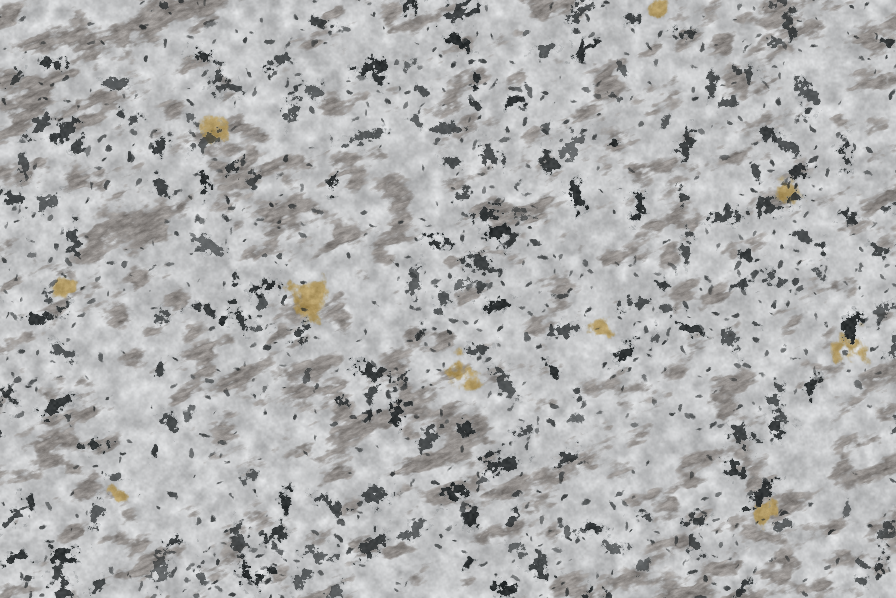
Write a Shadertoy shader that draws this texture.

```glsl
#define WHITE vec3(0.765, 0.770, 0.775)
#define BROWN vec3(0.515, 0.495, 0.480)
#define BLACK vec3(0.110, 0.125, 0.130)
#define RUST vec3(0.690, 0.570, 0.300)
#define SLANT -0.35
#define PATCH_FREQ vec2(20.0, 33.0)
#define BIG_CELL 0.052
#define SMALL_CELL 0.024
#define STAIN_CELL 0.30
#define MOTTLE 0.30
#define EDGE 0.0016

float hash(vec2 p) {
    return fract(sin(dot(p, vec2(127.1, 311.7))) * 43758.5453);
}

vec2 hash2(vec2 p) {
    return vec2(hash(p), hash(p + 57.3));
}

mat2 rotation(float a) {
    return mat2(cos(a), -sin(a), sin(a), cos(a));
}

float valueNoise(vec2 p) {
    vec2 i = floor(p), f = fract(p);
    f = f * f * (3.0 - 2.0 * f);
    vec2 e = vec2(0.0, 1.0);
    return mix(mix(hash(i), hash(i + e.yx), f.x),
               mix(hash(i + e.xy), hash(i + e.yy), f.x), f.y);
}

float fbm(vec2 p) {
    float sum = 0.0, weight = 0.5;
    for (int i = 0; i < 4; i++) {
        sum += weight * valueNoise(p);
        p = rotation(0.6) * p * 2.03 + 17.7;
        weight *= 0.5;
    }
    return sum / 0.9375;
}

// Ragged elongated grains scattered on a jittered grid; returns coverage.
float grains(vec2 p, float cell, float radius, float share, float ragged) {
    float cover = 0.0;
    float edge = max(EDGE, 0.8 / iResolution.y);
    vec2 home = floor(p / cell);
    for (int y = -1; y <= 1; y++)
    for (int x = -1; x <= 1; x++) {
        vec2 id = home + vec2(x, y);
        vec2 center = (id + hash2(id + 3.1)) * cell;
        // Grains gather in loose clusters
        float chance = share * (0.2 + 1.6 * valueNoise(center * 9.0 + 40.0));
        float present = step(hash(id + 11.9), chance);
        float size = radius * mix(0.55, 1.4, hash(id + 23.4));
        float angle = SLANT + (hash(id + 31.7) - 0.5) * 2.8;
        vec2 q = rotation(-angle) * (p - center) * vec2(0.68, 1.4);
        float d = length(q) - size * (1.0 + ragged);
        float shade = mix(0.55, 1.0, hash(id + 47.2));
        cover = max(cover, present * shade * (1.0 - smoothstep(-edge, edge, d)));
    }
    return cover;
}

// Rare round rusty stains with a cloudy outline.
float stains(vec2 p, float cloud) {
    vec2 id = floor(p / STAIN_CELL);
    vec2 center = (id + 0.2 + 0.6 * hash2(id + 71.0)) * STAIN_CELL;
    float size = mix(0.012, 0.026, hash(id + 83.0));
    float d = length(p - center) / size + (cloud - 0.5) * 3.0;
    return step(hash(id + 97.0), 0.55) * (1.0 - smoothstep(0.5, 1.2, d));
}

void mainImage(out vec4 fragColor, in vec2 fragCoord) {
    vec2 p = fragCoord / iResolution.y;
    float cloud = fbm(p * 48.0 + 5.0);
    float rough = fbm(p * 115.0 + 80.0) - 0.5;
    float fine = valueNoise(p * 230.0 + 9.0) - 0.5;

    // Milky ground with soft mottling
    vec3 color = WHITE + MOTTLE * (cloud - 0.5) + 0.05 * fine;

    // Slanted translucent brown patches with streaks inside
    vec2 slanted = rotation(-SLANT) * p;
    float field = fbm(slanted * PATCH_FREQ + 130.0);
    field += 0.12 * (valueNoise(p * 6.0 + 60.0) - 0.5);
    float streak = fbm(slanted * vec2(60.0, 170.0) + 210.0);
    float patchCover = smoothstep(0.55, 0.70, field + 0.25 * (streak - 0.5));
    vec3 brown = BROWN + 0.45 * (streak - 0.5) + 0.05 * fine;
    color = mix(color, brown, 0.85 * patchCover);

    // Rust
    color = mix(color, RUST + 0.3 * rough, 0.75 * stains(p, cloud));

    // Dark mica, in large flakes and small specks, with a faint grey halo
    vec2 warped = p + 0.012 * (vec2(cloud, fbm(p * 48.0 + 150.0)) - 0.5);
    float flakes = grains(warped, BIG_CELL, 0.0100, 0.42, rough * 4.0);
    float specks = grains(warped, SMALL_CELL, 0.0034, 0.34, rough * 2.5);
    float halo = grains(warped, BIG_CELL, 0.0135, 0.42, rough * 3.5);
    color = mix(color, vec3(0.50, 0.52, 0.53), 0.35 * halo);
    float dark = max(flakes, 0.85 * specks);
    color = mix(color, BLACK + 0.10 * (fine + 0.5) * dark, dark);

    fragColor = vec4(clamp(color, 0.0, 1.0), 1.0);
}
```
